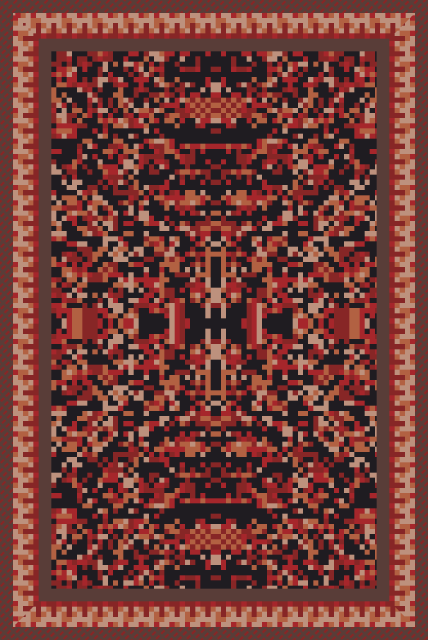
Reproduce this pattern procedurally as a Shadertoy shader.

```glsl
// A woven rug: a dark field of coloured knots, mirrored into four quarters,
// inside a stepped braid and two brown bands. Knots come from a cell hash
// whose density is shaped by soft motifs; everything is in canvas widths.
#define CELL 0.012
#define OUTER_BAND 0.03
#define BRAID_END 0.09
#define FIELD_EDGE 0.12
#define KNOT_DENSITY 0.56
#define SPREAD 0.34
#define SAMPLES 3

const vec3 INK = vec3(0.12, 0.11, 0.13);
const vec3 BROWN = vec3(0.35, 0.24, 0.22);
const vec3 MAROON = vec3(0.53, 0.15, 0.15);
const vec3 RED = vec3(0.65, 0.15, 0.17);
const vec3 ORANGE = vec3(0.70, 0.38, 0.26);
const vec3 SAND = vec3(0.74, 0.57, 0.49);

float hash(vec2 p) {
    vec3 h = fract(vec3(p.xyx) * 0.1031);
    h += dot(h, h.yzx + 33.33);
    return fract((h.x + h.y) * h.z);
}

// Soft elliptical spot, 1 at its centre
float spot(vec2 q, vec2 centre, vec2 size) {
    vec2 d = (q - centre) / size;
    return exp(-dot(d, d));
}

bool inBox(vec2 q, vec2 low, vec2 high) {
    return all(greaterThanEqual(q, low)) && all(lessThanEqual(q, high));
}

vec3 yarn(float t) {
    return t < 0.29 ? MAROON : t < 0.58 ? RED : t < 0.81 ? ORANGE : SAND;
}

// One quarter of the field; q counts cells outward from the centre
vec3 fieldColor(vec2 q) {
    // Open dark areas along the long axis
    float density = KNOT_DENSITY;
    density -= 0.55 * spot(q, vec2(0, 0), vec2(6, 2));
    density -= 0.50 * spot(q, vec2(0, 28), vec2(6, 3));
    density -= 0.55 * spot(q, vec2(0, 36), vec2(14, 1.5));
    density -= 0.45 * spot(q, vec2(0, 50), vec2(7, 4));
    density -= 0.30 * spot(q, vec2(25, 36), vec2(6, 2));
    density += 0.20 * spot(q, vec2(18, 40), vec2(8, 4));

    // Some knots borrow a neighbour's value, forming short runs
    float turn = hash(q + 71.0);
    vec2 stepDir = turn < 0.33 ? vec2(1, 0) : turn < 0.5 ? vec2(0, 1) : vec2(1, 1);
    vec2 source = q - stepDir * step(hash(q + 19.0), SPREAD);
    vec3 color = hash(source + 5.0) < density ? yarn(hash(source + 143.0)) : INK;

    // Slim central frame, side brackets and studs
    if (inBox(q, vec2(0, 6), vec2(1, 13)))
        color = q.x < 1.0 && q.y > 6.0 && q.y < 13.0 ? INK
              : hash(q) < 0.7 ? ORANGE : SAND;
    if (inBox(q, vec2(0, 4), vec2(0, 4)) || inBox(q, vec2(1, 1), vec2(1, 2))) color = SAND;
    if (inBox(q, vec2(6, 0), vec2(8, 3))) color = q.x > 7.0 ? SAND : q.x > 6.0 ? RED : MAROON;
    if (inBox(q, vec2(10, 0), vec2(14, 1))) color = INK;
    if (inBox(q, vec2(23, 0), vec2(28, 2))) color = q.x > 27.0 ? RED : q.x > 25.0 ? ORANGE : MAROON;
    if (inBox(q, vec2(13, 20), vec2(14, 21))) color = SAND;

    // Red bar and chequered patch near each end
    if (inBox(q, vec2(0, 34), vec2(6, 34))) color = mod(q.x, 3.0) < 2.0 ? RED : ORANGE;
    if (inBox(q, vec2(0, 40), vec2(4, 43)))
        color = mod(q.x + q.y, 2.0) < 1.0 ? ORANGE : MAROON;
    return color;
}

// Braid: along counts cells down the band, row counts cells inward
vec3 braidColor(float along, float row) {
    if (row > 3.5) return mod(along, 3.0) < 2.0 ? MAROON : RED;
    float phase = mod(along + 2.0 * floor(row / 2.0), 3.0);
    bool evenRow = mod(row, 2.0) < 0.5;
    if (phase < 1.0 && (evenRow || row > 2.5)) return row < 2.0 ? RED : MAROON;
    bool swapped = mod(floor(along / 3.0) + floor(row / 2.0), 2.0) > 0.5;
    return evenRow != swapped || phase > 1.5 && row < 1.5 ? SAND : ORANGE;
}

// p runs from the upper left corner, in canvas widths
vec3 rugColor(vec2 p, vec2 size) {
    vec2 inset = min(p, size - p);
    float depth = min(inset.x, inset.y);
    float along = inset.x < inset.y ? p.y : p.x;

    if (depth > FIELD_EDGE) {
        vec2 axis = FIELD_EDGE + CELL * ceil((0.5 * size - FIELD_EDGE) / CELL);
        return fieldColor(floor(abs(p - axis) / CELL));
    }
    if (depth > BRAID_END) return BROWN;
    if (depth > OUTER_BAND)
        return braidColor(floor(along / CELL), floor((depth - OUTER_BAND) / CELL));

    // Slanted red stitches on the outer band
    float slant = fract((p.x + p.y) / (1.5 * CELL));
    float dash = fract((p.x - p.y) / (2.0 * CELL));
    return slant < 0.4 && dash < 0.65 ? MAROON : BROWN;
}

void mainImage(out vec4 fragColor, in vec2 fragCoord) {
    vec2 size = iResolution.xy / iResolution.x;
    vec3 sum = vec3(0);
    // Box-filtered subsamples smooth every edge
    for (int i = 0; i < SAMPLES * SAMPLES; i++) {
        vec2 offset = (vec2(i % SAMPLES, i / SAMPLES) + 0.5) / float(SAMPLES) - 0.5;
        vec2 p = (fragCoord + offset) / iResolution.x;
        sum += rugColor(vec2(p.x, size.y - p.y), size);
    }
    fragColor = vec4(sum / float(SAMPLES * SAMPLES), 1);
}
```
